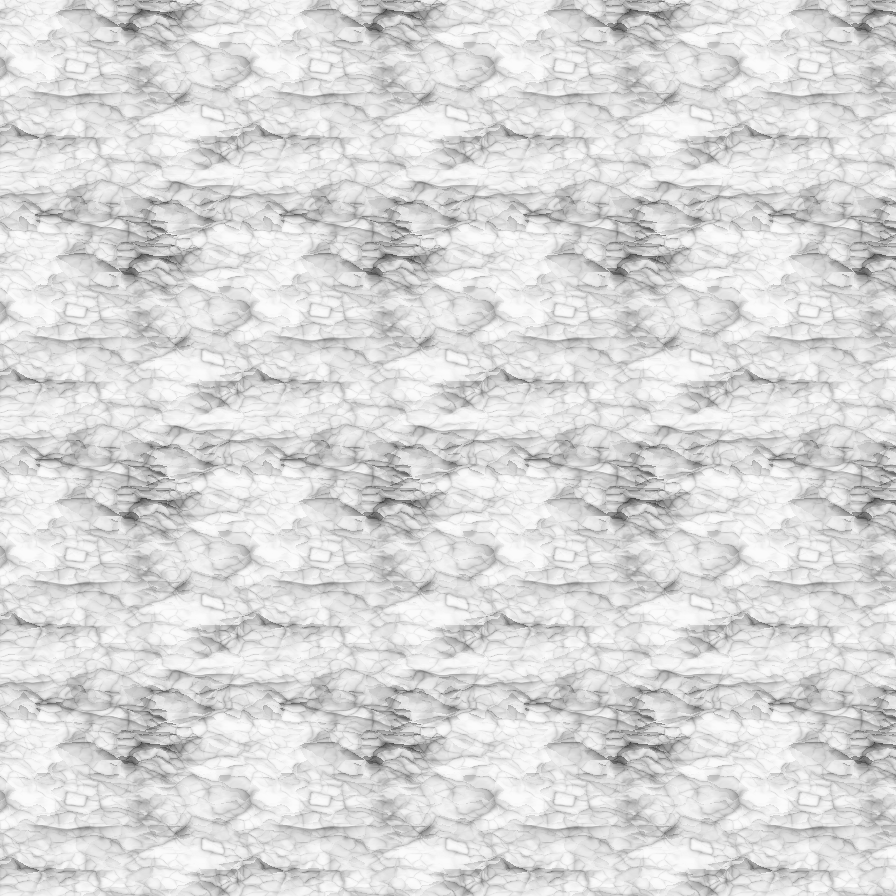
Reproduce this texture map procedurally as a WebGL 1 fragment shader.

```glsl
precision highp float;
// Seamless pale fractured rock: slanted overlapping plates, thin cracks and shaded ledges.
uniform vec2 u_resolution;

#define REPEATS 3.667      // tiles across and down
#define WHITE 0.985        // brightest stone
#define DEPTH 0.9          // greatest darkening
#define TOE 0.06           // lifts faint shading towards white
#define WARP 0.05          // raggedness of the plates
#define CRACK_WIDTH 0.0036 // in tile units
#define CRACK_DARK 0.27
#define LEDGE_DARK 0.68
#define FACET_DARK 0.07
#define STAIN_DARK 0.05
#define GRAIN 0.30

float hash(vec2 cell, float seed) {
  vec3 q = fract((cell.xyx + seed * 7.13) * vec3(0.1031, 0.1030, 0.0973));
  q += dot(q, q.yzx + 33.33);
  return fract((q.x + q.y) * q.z);
}

vec2 wrapCell(vec2 cell, vec2 period) { return floor(mod(cell + 0.5, period)); }

float noise(vec2 p, vec2 period, float seed) {
  p *= period;
  vec2 i = floor(p), f = fract(p), e = vec2(1.0, 0.0);
  f = f * f * (3.0 - 2.0 * f);
  float a = hash(wrapCell(i, period), seed), b = hash(wrapCell(i + e, period), seed);
  float c = hash(wrapCell(i + e.yx, period), seed), d = hash(wrapCell(i + 1.0, period), seed);
  return mix(mix(a, b, f.x), mix(c, d, f.x), f.y);
}

float fbm(vec2 p, vec2 period, float seed) {
  float sum = 0.0, gain = 0.53;
  for (int k = 0; k < 4; k++) {
    sum += gain * noise(p, period, seed + float(k));
    period *= 2.0;
    gain *= 0.5;
  }
  return sum;
}

// Slanted cells: x = border distance, y = how far the neighbour lies above, z = cell random
vec3 plates(vec2 p, vec2 count, float seed) {
  vec2 g = p * count, base = floor(g), near = vec2(0.0), next = vec2(1.0);
  float d1 = 9.0, d2 = 9.0, id = 0.0;
  for (int y = -2; y <= 2; y++) {
    for (int x = -2; x <= 2; x++) {
      vec2 cell = base + vec2(float(x), float(y)), key = wrapCell(cell, count);
      float r = hash(key, seed + 2.0);
      vec2 jitter = vec2(hash(key, seed), hash(key, seed + 1.0));
      vec2 offset = (cell + jitter - g) / count;
      float slant = 0.16 + 0.18 * sin(6.2832 * key.y / count.y) + 0.36 * (r - 0.5);
      vec2 axis = vec2(cos(slant), sin(slant));
      vec2 q = vec2(dot(offset, axis), dot(offset, vec2(-axis.y, axis.x))) * count;
      float d = length(q) + 0.2 * r;
      if (d < d1) { d2 = d1; next = near; d1 = d; near = offset; id = r; }
      else if (d < d2) { d2 = d; next = offset; }
    }
  }
  vec2 toNext = next - near;
  float above = -toNext.y / max(length(toNext), 0.0001);
  return vec3((d2 - d1) / (2.0 * count.y), above, fract(id * 17.0));
}

vec2 around(vec2 p, vec2 center) { return fract(p - center + 0.5) - 0.5; }

// Dark lip with a grey fade beneath it, tapering at both ends
float crevice(vec2 p, vec2 center, vec2 halfSpan, float fade) {
  vec2 d = around(p, center);
  float t = d.x / halfSpan.x;
  float below = d.y - t * halfSpan.y + 0.012 * t * t, depth = max(below, 0.0);
  float shape = (1.0 - smoothstep(0.45, 1.0, abs(t))) * smoothstep(-0.004, 0.003, below);
  return shape * (0.6 * exp(-depth / 0.009) + 0.4 * exp(-depth / fade));
}

// Signed distance to a small tilted stone
float stone(vec2 p, vec2 center, vec2 size) {
  vec2 d = around(p, center);
  vec2 q = abs(d - vec2(0.0, 0.12 * d.x)) - size;
  return length(max(q, 0.0)) + min(max(q.x, q.y), 0.0) - 0.012;
}

void main() {
  vec2 uv = gl_FragCoord.xy / u_resolution;
  vec2 p = vec2(uv.x, 1.0 - uv.y) * REPEATS;
  vec2 wobble = vec2(fbm(p, vec2(6.0, 9.0), 3.0), fbm(p, vec2(5.0, 9.0), 11.0)) - 0.5;
  vec2 chips = vec2(noise(p, vec2(31.0, 43.0), 15.0), noise(p, vec2(29.0, 41.0), 17.0)) - 0.5;
  vec2 w = p + WARP * wobble * vec2(1.8, 1.0) + 0.24 * WARP * chips;
  // Broad weathering and fine grain
  float stain = smoothstep(0.42, 0.76, fbm(w, vec2(3.0, 7.0), 21.0));
  float grain = max(fbm(w, vec2(20.0, 34.0), 41.0) - 0.42, 0.0);
  float shade = STAIN_DARK * stain + GRAIN * grain * (0.6 + stain);
  // Three sizes of plate, each with broken cracks, facets and shadowed upper edges
  vec2 count = vec2(5.0, 9.0);
  float strength = 1.0;
  for (int k = 0; k < 3; k++) {
    float seed = 50.0 + 9.0 * float(k);
    vec3 plate = plates(w, count, seed);
    float broken = smoothstep(0.38, 0.66, noise(p, vec2(11.0, 17.0), seed + 5.0));
    float crack = exp(-plate.x / (CRACK_WIDTH * strength)) * (0.08 + broken);
    float ledge = exp(-plate.x * count.y / 0.16) * smoothstep(0.15, 0.75, plate.y);
    shade += strength * CRACK_DARK * crack * (0.6 + 0.6 * stain);
    shade += strength * LEDGE_DARK * ledge * plate.z * plate.z * (0.25 + stain);
    shade += strength * FACET_DARK * plate.z * plate.z * plate.z;
    count = floor(count * 1.8);
    strength *= 0.8;
  }
  // Long ledges and the rough upright fissure
  vec2 c = p + 0.04 * wobble + 0.008 * chips;
  float ledges = crevice(c, vec2(0.82, 0.755), vec2(0.20, 0.02), 0.035)
    + crevice(c, vec2(0.06, 0.80), vec2(0.20, -0.025), 0.025)
    + crevice(c, vec2(0.46, 0.935), vec2(0.22, 0.055), 0.04)
    + crevice(c, vec2(0.30, 0.385), vec2(0.24, 0.015), 0.04);
  vec2 f = around(w, vec2(0.57, 0.27)) / vec2(0.05, 0.16);
  shade += 0.42 * ledges + 0.5 * exp(-dot(f, f)) * (0.15 + 2.0 * grain);
  // Clean little stones with dark rims
  float block = min(stone(c, vec2(0.31, 0.27), vec2(0.028, 0.012)),
                    stone(c, vec2(0.87, 0.465), vec2(0.030, 0.011)));
  shade *= mix(0.25, 1.0, smoothstep(-0.006, 0.004, block));
  shade += 0.22 * exp(-abs(block - 0.004) / 0.006);
  shade *= shade / (shade + TOE);
  gl_FragColor = vec4(vec3(WHITE - DEPTH * (1.0 - exp(-shade / DEPTH))), 1.0);
}
```
